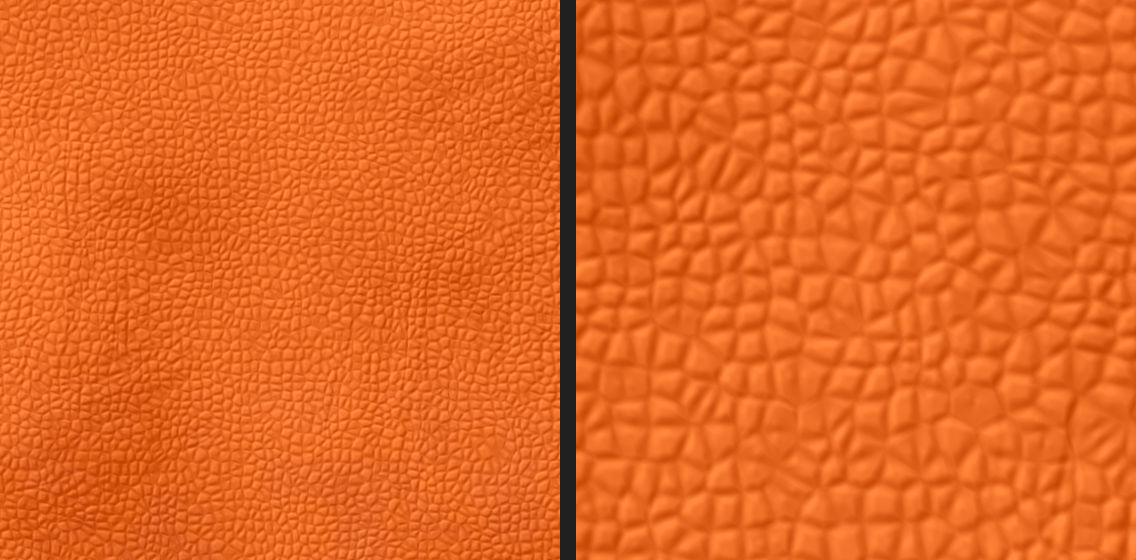
Left, the full canvas; right, a detail of the centre.
This texture is drawn by a three.js fragment shader. Its source:

```glsl
varying vec2 vUv;

const vec3 LEATHER = vec3(0.905, 0.408, 0.132);
const vec3 TONE_STEP = vec3(0.049, 0.051, 0.045);
const vec3 DUSTY_SHIFT = vec3(-0.012, -0.004, 0.028);
const vec2 TO_LIGHT = vec2(-0.6, 0.8);
const float GRAIN_COUNT = 56.0;

vec2 hash2(vec2 p) {
  vec3 q = fract(p.xyx * vec3(0.1031, 0.1030, 0.0973));
  q += dot(q, q.yzx + 33.33);
  return fract((q.xx + q.yz) * q.zy);
}

float valueNoise(vec2 p) {
  vec2 cell = floor(p);
  vec2 f = fract(p);
  f = f * f * (3.0 - 2.0 * f);
  float low = mix(hash2(cell).x, hash2(cell + vec2(1.0, 0.0)).x, f.x);
  float high = mix(hash2(cell + vec2(0.0, 1.0)).x, hash2(cell + 1.0).x, f.x);
  return mix(low, high, f.y);
}

float fbm(vec2 p) {
  float sum = 0.0;
  float weight = 0.5;
  for (int i = 0; i < 3; i++) {
    sum += weight * valueNoise(p);
    p = p * 2.03 + 17.7;
    weight *= 0.5;
  }
  return sum / 0.875;
}

vec2 rotate(vec2 p, float angle) {
  float c = cos(angle);
  float s = sin(angle);
  return vec2(c * p.x - s * p.y, s * p.x + c * p.y);
}

// Rounded pebbles: gap between the two nearest jittered cell centres
float pebbles(vec2 p) {
  vec2 cell = floor(p);
  vec2 f = fract(p);
  float nearest = 8.0;
  float second = 8.0;
  for (int y = -1; y <= 1; y++) {
    for (int x = -1; x <= 1; x++) {
      vec2 offset = vec2(float(x), float(y));
      vec2 centre = offset + 0.1 + 0.8 * hash2(cell + offset);
      float d = length(centre - f);
      second = min(second, max(nearest, d));
      nearest = min(nearest, d);
    }
  }
  return smoothstep(-0.05, 0.7, second - nearest);
}

// Long folds along one direction, present only in soft patches
float folds(vec2 p, float angle, float seed) {
  vec2 q = rotate(p, angle) + 0.025 * vec2(fbm(p * 7.0 + seed), 0.0);
  float ridge = abs(2.0 * valueNoise(q * vec2(46.0, 7.0) + seed) - 1.0);
  float patchMask = smoothstep(0.48, 0.72, fbm(p * 3.5 + seed * 1.7));
  return (1.0 - smoothstep(0.0, 0.5, ridge)) * patchMask;
}

float height(vec2 p) {
  vec2 bend = vec2(fbm(p * 9.0), fbm(p * 9.0 + 41.0)) - 0.5;
  float grain = pebbles((p + 0.03 * bend) * GRAIN_COUNT);
  float creases = folds(p, 0.08, 5.0) + folds(p, 1.15, 23.0);
  return grain - 0.45 * creases;
}

float spot(vec2 p, vec2 centre, vec2 radius) {
  vec2 d = (p - centre) / radius;
  return exp(-dot(d, d));
}

// Broad uneven dye and light
float broadTone(vec2 p) {
  float tone = 1.5 * (fbm(p * 4.0 + 9.0) - 0.5);
  tone += 1.3 * spot(p, vec2(0.0, 0.68), vec2(0.16, 0.22));
  tone += 0.7 * spot(p, vec2(0.75, 1.0), vec2(0.4, 0.16));
  tone += 0.5 * spot(p, vec2(0.58, 0.55), vec2(0.2, 0.3));
  tone -= 1.0 * spot(p, vec2(1.0, 0.77), vec2(0.14, 0.12));
  tone -= 0.8 * spot(p, vec2(0.31, 0.63), vec2(0.15, 0.1));
  tone -= 0.9 * spot(p, vec2(0.15, 0.08), vec2(0.3, 0.16));
  return tone;
}

void main() {
  float here = height(vUv);
  float slope = here - height(vUv + 0.0045 * TO_LIGHT);
  float mottling = fbm(vUv * 130.0) - 0.5;

  float tone = 1.1 * (here - 0.48) + 2.3 * slope;
  tone += 0.8 * mottling + broadTone(vUv);
  tone = clamp(tone, -2.8, 2.5);

  float dusty = smoothstep(0.5, 0.0, vUv.y) * smoothstep(0.35, 0.65, fbm(vUv * 14.0 + 3.0));
  vec3 color = LEATHER + TONE_STEP * tone + DUSTY_SHIFT * dusty;
  gl_FragColor = vec4(clamp(color, 0.0, 1.0), 1.0);
}
```
